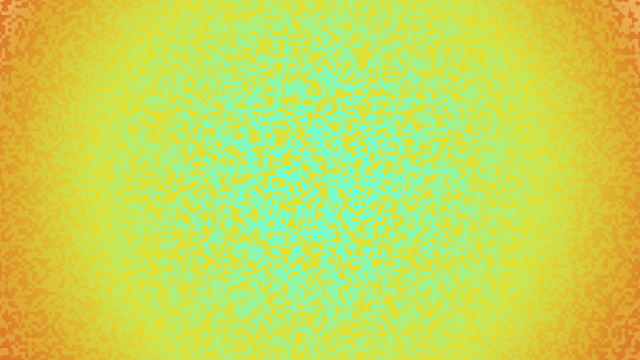
Give the GLSL for this background, as a Shadertoy shader.

```glsl
// Speckled radial glow: fine aqua grains crowd the middle of a yellow field,
// thin out with distance, and give way to grainy orange corners.
// Interpolated cell values form the grains; round falloffs set their strength.

float hash(vec2 cell) {
    vec3 q = fract(vec3(cell.xyx) * 0.1031);
    q += dot(q, q.yzx + 33.33);
    return fract((q.x + q.y) * q.z);
}

// Smoothly joined random cells, so that neighbours fuse into short worms
float grainNoise(vec2 p) {
    vec2 cell = floor(p);
    vec2 f = smoothstep(0.0, 1.0, fract(p));
    float low = mix(hash(cell), hash(cell + vec2(1, 0)), f.x);
    float high = mix(hash(cell + vec2(0, 1)), hash(cell + vec2(1, 1)), f.x);
    return mix(low, high, f.y);
}

void mainImage(out vec4 fragColor, in vec2 fragCoord) {
    vec2 p = (fragCoord - 0.5 * iResolution.xy) / iResolution.y;
    float radius = length(p);

    vec3 yellow = vec3(0.88, 0.88, 0.20);
    vec3 aqua = vec3(0.44, 1.00, 0.83);
    vec3 orange = vec3(0.86, 0.48, 0.16);
    vec3 peach = vec3(0.95, 0.70, 0.40);

    // Grain pattern, a little over half of it filled
    float noise = grainNoise((p + 2.0) * 108.0);
    float grain = smoothstep(0.34, 0.60, noise);

    // Yellow field warming towards the sides and corners
    float warmth = smoothstep(0.58, 1.08, radius);
    vec3 color = mix(yellow, orange, warmth * mix(1.1, 0.75, grain));

    // Aqua grains fading outwards
    float glow = 1.0 - smoothstep(0.02, 0.92, radius);
    color = mix(color, aqua, grain * glow);

    // Pale grains in the far corners, stronger at the top
    float corner = smoothstep(0.88, 1.02, radius) * mix(0.3, 0.9, step(0.0, p.y));
    color = mix(color, peach, corner * grain);

    fragColor = vec4(color, 1.0);
}
```
